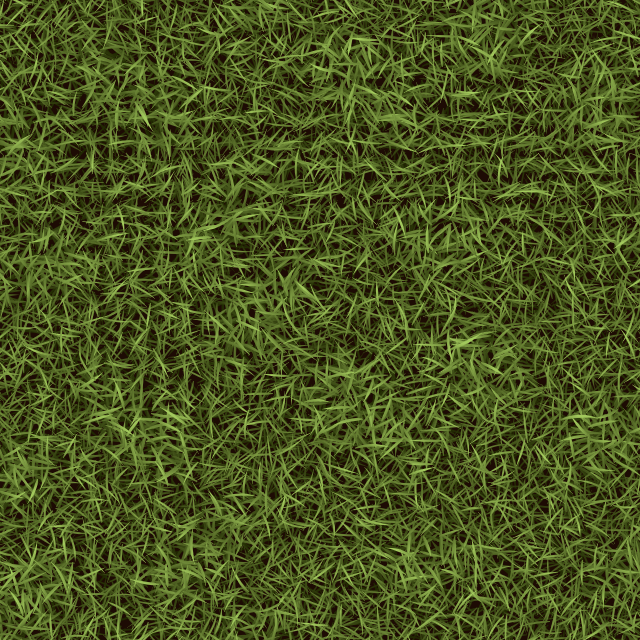
This texture is drawn by a WebGL 2 fragment shader. Its source:

```glsl
#version 300 es
precision highp float;
// Dense lawn seen from above: thin tapered blades piled in layers over dark soil.

uniform vec2 u_resolution;
out vec4 fragColor;

const int LAYERS = 20;
const float TURN = 6.2832;
const vec3 SOIL = vec3(0.115, 0.045, 0.015);
const vec3 SHADED_GREEN = vec3(0.12, 0.15, 0.0);
const vec3 LIT_GREEN = vec3(0.59, 0.73, 0.33);

// Four random values in 0..1 for one cell
vec4 hash4(vec2 cell) {
    vec4 p = fract(cell.xyxy * vec4(0.1031, 0.1030, 0.0973, 0.1099));
    p += dot(p, p.wzxy + 33.33);
    return fract((p.xxyz + p.yzzw) * p.zywx);
}

// Soft irregular patches in 0..1 from layered sines
float patches(vec2 p, float frequency) {
    vec2 q = p * frequency;
    q += 0.9 * sin(q.yx * 0.7 + vec2(1.3, 4.1));
    float waves = sin(q.x + 0.6 * q.y) + sin(1.3 * q.y - 0.8 * q.x + 2.0);
    return clamp(0.5 + 0.28 * waves, 0.0, 1.0);
}

// Blade along a random axis: returns coverage, position root to tip, and side
vec3 blade(vec2 p, float angle, float halfLength, float halfWidth, float bend, float pixel) {
    vec2 axis = vec2(cos(angle), sin(angle));
    float along = dot(p, axis) / halfLength;
    float bow = bend * halfLength * (along * along - 0.3);
    float offset = dot(p, vec2(-axis.y, axis.x)) - bow;
    float taper = clamp(1.3 * (1.0 - along), 0.0, 1.0) * clamp(2.0 + 1.6 * along, 0.0, 1.0);
    float body = clamp((halfWidth * taper - abs(offset)) / pixel + 0.5, 0.0, 1.0);
    float inside = step(abs(along), 1.0);
    return vec3(body * inside, 0.5 + 0.5 * along, clamp(offset / halfWidth, -1.0, 1.0));
}

// Adds one layer behind what is already painted; alpha holds the coverage
vec4 addLayer(vec4 front, vec2 uv, float layer, float height, float coarse, float tuft,
              float pixel) {
    float cells = 25.0 + 4.0 * fract(layer * 0.414);
    vec2 grid = uv * cells + layer * vec2(37.618, 17.755);
    vec2 corner = floor(grid - 0.5);
    float light = height * sqrt(height) * mix(0.85, 1.12, tuft);

    // Centers stay near the cell middle, so four cells are enough
    for (int k = 0; k < 4; k++) {
        vec2 cell = corner + vec2(k & 1, k >> 1);
        vec4 rnd = hash4(cell);
        vec2 center = cell + 0.5 + 0.6 * (rnd.xy - 0.5);
        float variety = fract(rnd.w * 7.0);
        float halfLength = mix(0.48, 0.7, variety) / cells;
        float halfWidth = mix(0.0012, 0.0017, rnd.w) + 0.0006 * coarse;
        float bend = 0.3 * (fract(rnd.z * 9.0) - 0.5);
        vec3 shape = blade((uv * cells + layer * vec2(37.618, 17.755) - center) / cells,
                           rnd.z * TURN, halfLength, halfWidth, bend, pixel);

        // Higher blades and their tips catch more light
        float tone = light * mix(0.7, 1.15, rnd.w) * mix(0.68, 1.1, shape.y);
        tone += 0.06 * shape.z * height;
        vec3 green = mix(SHADED_GREEN, LIT_GREEN, clamp(tone, 0.0, 1.1));
        float visible = shape.x * (1.0 - front.a);
        front += vec4(green, 1.0) * visible;
    }
    return front;
}

void main() {
    vec2 uv = gl_FragCoord.xy / u_resolution.y;
    float pixel = 1.0 / u_resolution.y;

    // Patches of broad blades, and smaller tufts of light and shade
    float coarse = smoothstep(0.45, 0.95, patches(uv, 19.0));
    float tuft = patches(uv + 3.7, 60.0);

    // Stack layers from the top down until nothing shows through
    vec4 lawn = vec4(0.0);
    for (int i = 0; i < LAYERS; i++) {
        float height = 1.0 - float(i) / float(LAYERS);
        lawn = addLayer(lawn, uv, float(i), height, coarse, tuft, pixel);
        if (lawn.a > 0.97) break;
    }
    fragColor = vec4(lawn.rgb + SOIL * (1.0 - lawn.a), 1.0);
}
```
